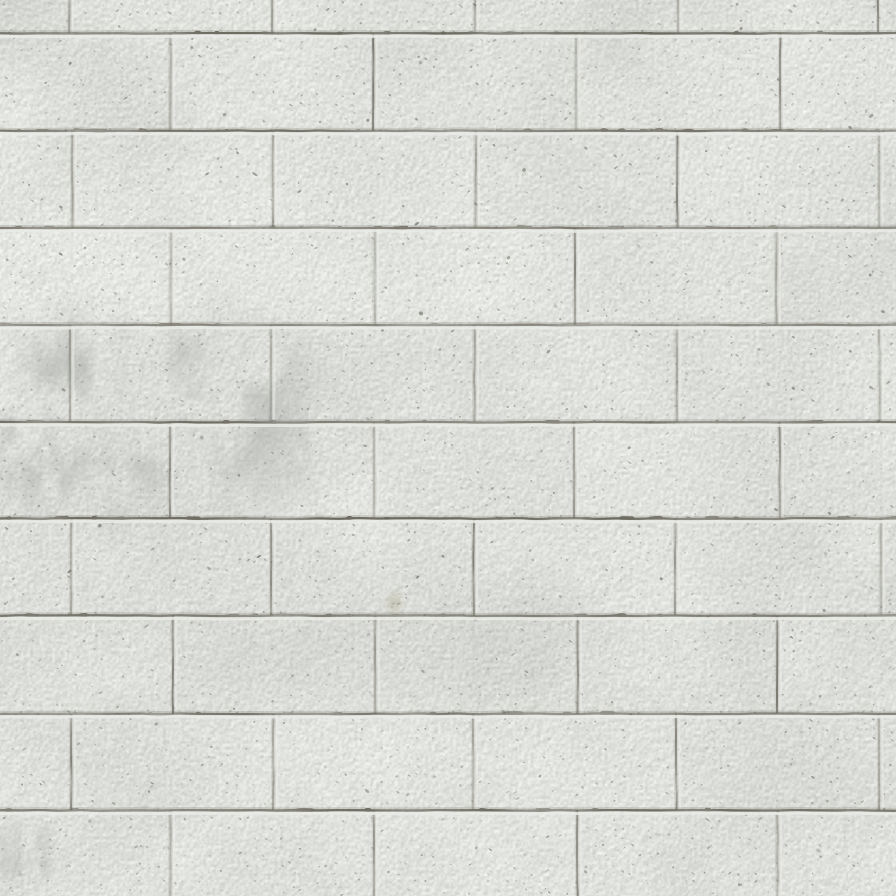
This texture is drawn by a WebGL 1 fragment shader. Its source:

```glsl
precision highp float;

uniform vec2 u_resolution;

// Layout, in canvas units measured from the top left
const vec2 BLOCK = vec2(0.2257, 0.1083);
const vec2 FIRST_JOINT = vec2(0.1914, 0.0378);
const float HEAD_JITTER = 0.005;
const float BED_JITTER = 0.0016;
const float WOBBLE = 0.0009;

// Joint half widths and the offset of the lit mortar from the shadow
const float BED_SHADOW = 0.0012;
const float HEAD_SHADOW = 0.0011;
const float PENUMBRA = 0.0026;
const float MORTAR = 0.0019;
const float MORTAR_OFFSET = 0.0032;

// Surface strengths
const float RELIEF = 0.062;
const float GRAIN = 0.062;
const float MOTTLE = 0.095;
const float BLOCK_TONE = 0.018;
const float PIT_DENSITY = 0.30;

const vec3 PAINT = vec3(0.865, 0.872, 0.853);
const vec3 MORTAR_LIGHT = vec3(0.915, 0.921, 0.903);
const vec3 SHADOW = vec3(0.430, 0.420, 0.380);
const vec3 PIT = vec3(0.480, 0.475, 0.450);
const vec3 GRIME = vec3(0.650, 0.660, 0.650);
const vec3 RUST = vec3(0.740, 0.730, 0.650);

float hash(vec2 p) {
  vec3 q = fract(p.xyx * 0.1031);
  q += dot(q, q.yzx + 33.33);
  return fract((q.x + q.y) * q.z);
}

float noise(vec2 p) {
  vec2 i = floor(p), f = fract(p);
  f = f * f * (3.0 - 2.0 * f);
  return mix(mix(hash(i), hash(i + vec2(1.0, 0.0)), f.x),
             mix(hash(i + vec2(0.0, 1.0)), hash(i + 1.0), f.x), f.y);
}

float fbm(vec2 p) {
  float sum = 0.0, amp = 0.5;
  for (int i = 0; i < 4; i++) {
    sum += amp * noise(p);
    p = p * 2.03 + 17.3;
    amp *= 0.5;
  }
  return sum / 0.9375;
}

// Antialiased stripe around d = 0
float stripe(float d, float halfWidth, float px) {
  return 1.0 - smoothstep(halfWidth - 0.5 * px, halfWidth + 0.5 * px, abs(d));
}

// Soft elliptical region
float region(vec2 p, vec2 center, vec2 radius) {
  return 1.0 - smoothstep(0.2, 1.0, length((p - center) / radius));
}

// Scattered pits, from small and faint to large, rare and dark
float pits(vec2 p, float px) {
  float cover = 0.0;
  for (int i = 0; i < 3; i++) {
    float layer = float(i);
    float cells = 100.0 / (1.0 + layer);
    vec2 id = floor(p * cells) + 71.0 * layer;
    vec2 center = 0.25 + 0.5 * vec2(hash(id + 3.1), hash(id + 8.7));
    vec2 d = (fract(p * cells) - center) / cells;
    d.x += d.y * (hash(id + 5.3) - 0.5) * 2.0;
    float radius = mix(0.0007, 0.0014 + 0.0004 * layer, hash(id + 1.9));
    float present = step(hash(id), PIT_DENSITY / (1.0 + layer));
    float depth = mix(0.12, 0.6 + 0.1 * layer, hash(id + 6.4));
    float disc = 1.0 - smoothstep(radius - 0.6 * px, radius + 0.6 * px, length(d));
    cover = max(cover, present * depth * disc);
  }
  return cover;
}

void main() {
  vec2 uv = gl_FragCoord.xy / u_resolution;
  float px = 1.0 / min(u_resolution.x, u_resolution.y);
  vec2 wall = vec2(uv.x, 1.0 - uv.y);

  // Running bond: every other course shifts by half a block
  vec2 wobble = vec2(noise(wall * 45.0), noise(wall * 45.0 + 19.0)) - 0.5;
  vec2 p = wall - FIRST_JOINT + wobble * WOBBLE;
  float bed = floor(p.y / BLOCK.y + 0.5);
  float bedDist = p.y - bed * BLOCK.y + (hash(vec2(bed, 41.0) + 20.0) - 0.5) * BED_JITTER;
  float course = bed - step(bedDist, 0.0);
  float x = p.x + 0.5 * mod(course, 2.0) * BLOCK.x;
  float head = floor(x / BLOCK.x + 0.5);
  vec2 headId = vec2(head, course) + 20.0;
  float headDist = x - head * BLOCK.x + (hash(headId) - 0.5) * HEAD_JITTER;
  vec2 blockId = vec2(head - step(headDist, 0.0), course) + 50.0;

  // Painted face: block tone, broad mottling, embossed relief and fine grain
  float relief = noise(wall * 290.0) - noise(wall * 290.0 + vec2(0.5, 0.7));
  float grain = noise(wall * 420.0 + 9.0) - 0.5;
  float tone = (hash(blockId) - 0.5) * BLOCK_TONE + (fbm(wall * 7.0) - 0.5) * MOTTLE;
  vec3 color = PAINT + tone + relief * RELIEF + grain * GRAIN;

  // Grime on the left side and one warm smudge
  float dirt = region(wall, vec2(0.13, 0.47), vec2(0.34, 0.16))
             + region(wall, vec2(0.0, 0.84), vec2(0.05, 0.07))
             + region(wall, vec2(0.03, 0.95), vec2(0.06, 0.05));
  dirt *= smoothstep(0.36, 0.78, fbm(wall * vec2(24.0, 15.0) + 4.0));
  color = mix(color, GRIME, 0.65 * min(dirt, 1.0));
  color = mix(color, RUST, 0.5 * region(wall, vec2(0.44, 0.673), vec2(0.014, 0.018)));
  color = mix(color, PIT, pits(wall, px));

  // Head joints, from nearly painted over to open
  float headWear = hash(headId + 7.0);
  float headDark = mix(0.28, 0.8, headWear * headWear) * mix(0.5, 1.2, noise(wall * 40.0));
  color = mix(color, MORTAR_LIGHT, 0.6 * stripe(headDist - MORTAR_OFFSET, MORTAR, px));
  color = mix(color, SHADOW, 0.14 * stripe(headDist, PENUMBRA, px));
  color = mix(color, SHADOW, headDark * stripe(headDist, HEAD_SHADOW, px));

  // Bed joints: shadow under each course, lit mortar below, chipped edges
  float along = noise(vec2(wall.x * 22.0, bed * 7.0 + 30.0));
  float chip = smoothstep(0.75, 0.98, noise(vec2(wall.x * 95.0, bed * 5.0 + 60.0)));
  float bedDark = mix(0.6, 1.0, hash(vec2(bed + 30.0, 9.0))) * mix(0.6, 1.2, along);
  float bedWidth = BED_SHADOW + 0.0008 * chip;
  color = mix(color, MORTAR_LIGHT, 0.85 * stripe(bedDist - MORTAR_OFFSET, MORTAR, px));
  color = mix(color, SHADOW, 0.22 * stripe(bedDist + 0.0008, PENUMBRA, px));
  color = mix(color, SHADOW, min(bedDark, 1.0) * stripe(bedDist + 0.0006 * chip, bedWidth, px));

  gl_FragColor = vec4(clamp(color, 0.0, 1.0), 1.0);
}
```
